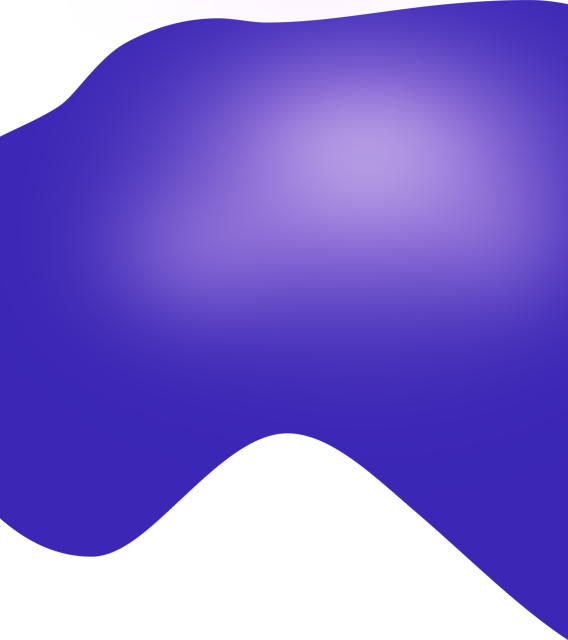
This background is drawn by a Shadertoy shader. Its source:

```glsl
// A violet ribbon with wavy upper and lower edges on white, lit by a lilac glow.
// The edges are piecewise cubic Hermite curves; the glow is a sum of soft
// elliptical Gaussians that drives a three-stop colour ramp.

const vec3 PAPER  = vec3(1.0);
const vec3 BLUSH  = vec3(0.995, 0.965, 1.0);
const vec3 INDIGO = vec3(0.23, 0.15, 0.71);
const vec3 VIOLET = vec3(0.55, 0.43, 0.84);
const vec3 LILAC  = vec3(0.70, 0.60, 0.89);

// Knots hold x, height and slope.
const vec3 UPPER[9] = vec3[9](
    vec3(0.0, 0.7865, 0.45), vec3(0.1026, 0.8333, 0.57),
    vec3(0.1466, 0.8724, 1.02), vec3(0.2199, 0.9323, 0.49),
    vec3(0.3842, 0.9714, 0.0), vec3(0.4692, 0.9648, 0.0),
    vec3(0.7331, 0.9883, 0.107), vec3(0.9311, 1.0, 0.0),
    vec3(1.0, 0.9935, -0.18));

const vec3 LOWER[6] = vec3[6](
    vec3(0.0, 0.1901, -0.78), vec3(0.1613, 0.1302, 0.0),
    vec3(0.3079, 0.2109, 0.83), vec3(0.5059, 0.3229, 0.0),
    vec3(0.7331, 0.1992, -0.76), vec3(1.0, 0.0, -0.58));

// Height and slope at x of the cubic joining two knots.
vec2 hermite(vec3 a, vec3 b, float x) {
    float w = b.x - a.x;
    float t = (x - a.x) / w;
    float rise = b.y - a.y;
    float c1 = a.z * w;
    float c2 = 3.0 * rise - (2.0 * a.z + b.z) * w;
    float c3 = (a.z + b.z) * w - 2.0 * rise;
    return vec2(a.y + t * (c1 + t * (c2 + t * c3)),
                (c1 + t * (2.0 * c2 + 3.0 * t * c3)) / w);
}

vec2 upperEdge(float x) {
    int k = 0;
    for (int i = 1; i < 8; i++) if (x >= UPPER[i].x) k = i;
    return hermite(UPPER[k], UPPER[k + 1], x);
}

vec2 lowerEdge(float x) {
    int k = 0;
    for (int i = 1; i < 5; i++) if (x >= LOWER[i].x) k = i;
    return hermite(LOWER[k], LOWER[k + 1], x);
}

// Smooth coverage of the area above an edge, about one pixel wide.
float coverAbove(float y, vec2 edge, vec2 res) {
    float tilt = edge.y * res.y / res.x;
    float d = (y - edge.x) * res.y / sqrt(1.0 + tilt * tilt);
    return smoothstep(-0.75, 0.75, d);
}

float softSpot(vec2 p, vec2 centre, vec2 spread) {
    vec2 q = (p - centre) / spread;
    return exp(-0.5 * dot(q, q));
}

// Main light with a longer lower tail, plus a lobe on each side.
float glow(vec2 p) {
    vec2 centre = vec2(0.645, 0.759);
    float tail = p.y > centre.y ? 0.117 : 0.154;
    return softSpot(p, centre, vec2(0.208, tail))
         + 0.34 * softSpot(p, vec2(0.337, 0.603), vec2(0.117, 0.085))
         + 0.20 * softSpot(p, vec2(0.894, 0.622), vec2(0.095, 0.085));
}

vec3 ramp(float t) {
    vec3 shade = mix(INDIGO, VIOLET, clamp(t / 0.66, 0.0, 1.0));
    return mix(shade, LILAC, clamp((t - 0.66) / 0.34, 0.0, 1.0));
}

void mainImage(out vec4 fragColor, in vec2 fragCoord) {
    vec2 res = iResolution.xy;
    vec2 p = fragCoord / res;

    // Paper with a faint blush at the top
    vec3 col = mix(PAPER, BLUSH, softSpot(p, vec2(0.55, 1.0), vec2(0.18, 0.05)));

    // Ribbon between the two edges
    float ribbon = coverAbove(p.y, lowerEdge(p.x), res)
                 * (1.0 - coverAbove(p.y, upperEdge(p.x), res));
    col = mix(col, ramp(glow(p)), ribbon);

    fragColor = vec4(col, 1.0);
}
```
